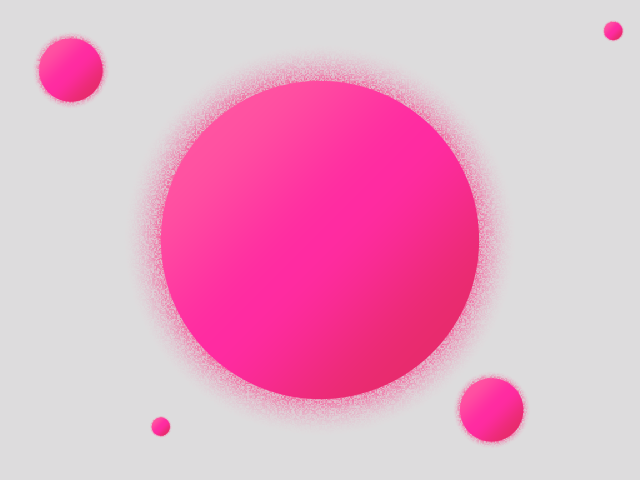
Reproduce this background procedurally as a Shadertoy shader.

```glsl
// Glossy pink discs with grainy halos floating on a pale grey backdrop.

const vec3 BACKDROP   = vec3(0.868, 0.864, 0.867);
const vec3 DISC_LIGHT = vec3(1.00, 0.325, 0.63);
const vec3 DISC_MID   = vec3(1.00, 0.170, 0.63);
const vec3 DISC_DARK  = vec3(0.91, 0.170, 0.43);
const vec3 HALO_COLOR = vec3(0.97, 0.320, 0.58);

const vec2  LIGHT_AXIS    = vec2(0.707, -0.707); // from lit to shaded side
const float HALO_WIDTH    = 0.25;                // in disc radii
const float HALO_STRENGTH = 0.58;
const float GRAIN_CELLS   = 384.0;               // cells per canvas height
const float GRAIN_AMOUNT  = 0.55;

// Centre (x, y) and radius, in canvas heights from the middle
const int DISC_COUNT = 5;
const vec3 DISCS[DISC_COUNT] = vec3[](
    vec3( 0.000,  0.000, 0.3315),
    vec3(-0.519,  0.354, 0.0660),
    vec3( 0.3576, -0.354, 0.0660),
    vec3( 0.611,  0.4355, 0.0190),
    vec3(-0.3316, -0.389, 0.0190)
);

float hash(vec2 cell) {
    vec3 q = fract(vec3(cell.xyx) * 0.1031);
    q += dot(q, q.yzx + 33.33);
    return fract((q.x + q.y) * q.z);
}

// Three-stop gradient across a disc, t running from -1 to 1
vec3 discColor(float t) {
    vec3 lit = mix(DISC_MID, DISC_LIGHT, smoothstep(0.0, 1.0, -t));
    return mix(lit, DISC_DARK, smoothstep(0.0, 1.0, t));
}

void mainImage(out vec4 fragColor, in vec2 fragCoord) {
    vec2 p = (fragCoord - 0.5 * iResolution.xy) / iResolution.y;
    float pixel = 1.0 / iResolution.y;
    float grain = hash(floor(p * GRAIN_CELLS) + 700.0) * 2.0 - 1.0;
    vec3 color = BACKDROP;

    for (int i = 0; i < DISC_COUNT; i++) {
        vec2 offset = p - DISCS[i].xy;
        float radius = DISCS[i].z;
        float dist = length(offset) - radius;

        // Speckled halo fading outwards
        float fade = clamp(1.0 - max(dist, 0.0) / (HALO_WIDTH * radius), 0.0, 1.0);
        float halo = HALO_STRENGTH * fade * fade * (1.0 + GRAIN_AMOUNT * grain);
        color = mix(color, HALO_COLOR, halo);

        // Disc body with a smooth rim
        float body = clamp(0.5 - dist / pixel, 0.0, 1.0);
        color = mix(color, discColor(dot(offset, LIGHT_AXIS) / radius), body);
    }

    fragColor = vec4(color, 1.0);
}
```
